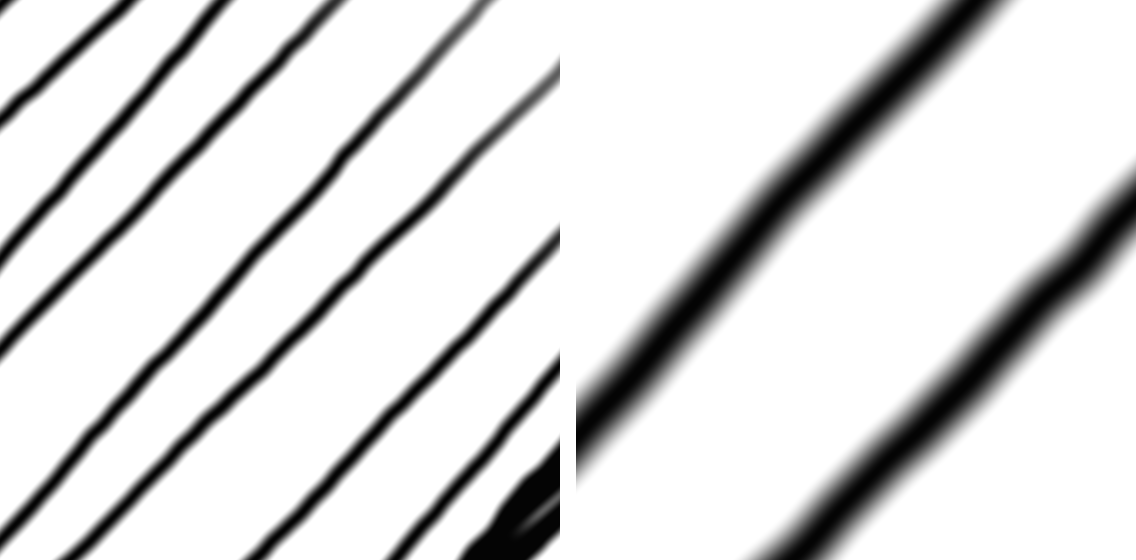
Left: the whole. Right: its middle third, enlarged.
This pattern is drawn by a WebGL 1 fragment shader. Its source:

```glsl
precision highp float;
// Soft, hand-inked diagonal strokes on white, with one heavy brush mark in the lower right corner.

uniform vec2 u_resolution;

const vec3 PAPER = vec3(1.0);
const vec3 INK = vec3(0.015);

// Eight thin strokes, from the upper left corner to the lower right.
const vec4 OFFSETS_NEAR = vec4(0.010, 0.223, 0.430, 0.614);
const vec4 OFFSETS_FAR = vec4(0.913, 1.124, 1.440, 1.684);
const vec4 TILTS_NEAR = vec4(0.0, 0.02, -0.075, -0.022);
const vec4 TILTS_FAR = vec4(-0.055, 0.0, -0.022, -0.083);

const float HALF_WIDTH = 0.0122;
const float WIDTH_VARIATION = 0.08;
const float SOFTNESS = 0.0118;
const float WOBBLE = 0.010;         // slow drift of the hand
const float WOBBLE_FREQ = 5.0;
const float TREMOR = 0.004;         // fine unevenness
const float TREMOR_FREQ = 21.0;
const float TIP_FADE = 0.36;        // ink lost at the far upper right

const float BRUSH_OFFSET = 1.878;
const float BRUSH_TILT = -0.10;
const float BRUSH_HALF_WIDTH = 0.052;
const float BRUSH_ROUGHNESS = 0.016;
const float STREAK_HALF_WIDTH = 0.008;
const float STREAK_LIGHT = 0.36;

float hash(float n) {
  n = fract(n * 0.1031);
  n *= n + 33.33;
  n *= n + n;
  return fract(n);
}

// Smooth value noise in the range -0.5 to 0.5.
float noise(float x) {
  float cell = floor(x);
  float f = fract(x);
  f = f * f * (3.0 - 2.0 * f);
  return mix(hash(cell), hash(cell + 1.0), f) - 0.5;
}

// Coverage of a soft band at a given distance from its centre.
float band(float dist, float halfWidth, float softness) {
  return 1.0 - smoothstep(halfWidth - softness, halfWidth + softness, dist);
}

// Diagonal frame: x runs along the strokes, y runs across them.
float strokes(vec2 diag, vec4 offsets, vec4 tilts, float firstSeed) {
  float ink = 0.0;
  for (int i = 0; i < 4; i++) {
    float seed = 40.0 + 37.0 * (firstSeed + float(i));
    float centre = offsets[i] + tilts[i] * diag.x
                 + WOBBLE * noise(diag.x * WOBBLE_FREQ + seed)
                 + TREMOR * noise(diag.x * TREMOR_FREQ + seed * 3.0);
    float dist = abs(diag.y - centre) * 0.7071;
    float halfWidth = HALF_WIDTH
                    * (1.0 + WIDTH_VARIATION * noise(diag.x * 9.0 + seed * 5.0));
    ink = max(ink, band(dist, halfWidth, SOFTNESS));
  }
  return ink * (1.0 - TIP_FADE * smoothstep(0.3, 0.9, diag.x));
}

// Wide mark with rough edges and a dry streak along its middle.
float brushMark(vec2 diag) {
  float across = (diag.y - BRUSH_OFFSET - BRUSH_TILT * diag.x) * 0.7071;
  float side = across < 0.0 ? 0.0 : 50.0;
  float rough = BRUSH_ROUGHNESS * noise(diag.x * 14.0 + 90.0 + side);
  float body = band(abs(across), BRUSH_HALF_WIDTH + rough, 0.011);

  float streakAcross = (diag.y - BRUSH_OFFSET - 0.065 * diag.x) * 0.7071;
  float streak = band(abs(streakAcross), STREAK_HALF_WIDTH, 0.008)
               * smoothstep(-0.06, 0.06, diag.x);
  return body * (1.0 - STREAK_LIGHT * streak);
}

void main() {
  vec2 uv = gl_FragCoord.xy / u_resolution;
  vec2 diag = vec2(uv.x + uv.y - 1.0, uv.x - uv.y + 1.0);

  float ink = strokes(diag, OFFSETS_NEAR, TILTS_NEAR, 0.0);
  ink = max(ink, strokes(diag, OFFSETS_FAR, TILTS_FAR, 4.0));
  ink = max(ink, brushMark(diag));

  gl_FragColor = vec4(mix(PAPER, INK, ink), 1.0);
}
```
